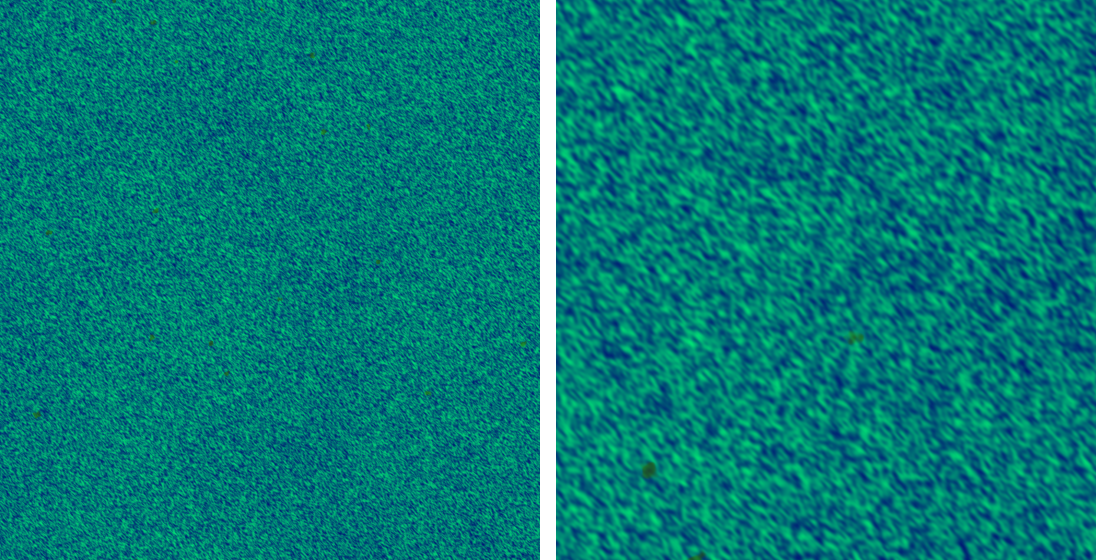
Left, the full canvas; right, a detail of the centre.
Give the GLSL for this texture, as a WebGL 2 fragment shader.

```glsl
#version 300 es
precision highp float;

uniform vec2 u_resolution;
out vec4 fragColor;

const float GRAIN_ROWS = 512.0;
const float SPECK_ROWS = 12.0;
const float MEAN_GREEN = 0.475;
const float GRAIN_CONTRAST = 0.118;
const float CLOUD_CONTRAST = 0.09;
const float BLUE = 0.46;

// Integer hash of a cell, returned in 0..1
float hash(vec2 cell, uint seed) {
    uvec2 q = uvec2(ivec2(cell)) * uvec2(1597u, 3812u + 1u);
    uint n = (q.x ^ (q.y << 9)) + seed * 7919u;
    n = (n ^ (n >> 16)) * 0x7feb352du;
    n = (n ^ (n >> 15)) * 0x846ca68bu;
    n ^= n >> 16;
    return float(n >> 8) / 16777216.0;
}

float valueNoise(vec2 p, uint seed) {
    vec2 cell = floor(p);
    vec2 f = p - cell;
    f = f * f * (3.0 - 2.0 * f);
    float bottom = mix(hash(cell, seed), hash(cell + vec2(1, 0), seed), f.x);
    float top = mix(hash(cell + vec2(0, 1), seed), hash(cell + vec2(1, 1), seed), f.x);
    return mix(bottom, top, f.y);
}

// White noise through a diagonal kernel, scaled to unit deviation
float diagonalGrain(vec2 p, float lengthAlong, float widthAcross, uint seed) {
    vec2 base = floor(p);
    float total = 0.0;
    float power = 0.0;
    for (int y = -2; y <= 2; y++) {
        for (int x = -2; x <= 2; x++) {
            vec2 cell = base + vec2(x, y);
            vec2 d = cell + 0.5 - p;
            float along = (d.x - d.y) * 0.7071 / lengthAlong;
            float across = (d.x + d.y) * 0.7071 / widthAcross;
            float weight = exp(-0.5 * (along * along + across * across));
            weight *= 1.0 - 0.1 * across * across;
            total += weight * (hash(cell, seed) - 0.5);
            power += weight * weight;
        }
    }
    return total * sqrt(12.0 / power);
}

// Broad, faint patches of light and shade, centred on zero
float clouds(vec2 p) {
    float sum = 0.0;
    float amplitude = 0.5;
    for (uint octave = 0u; octave < 3u; octave++) {
        sum += amplitude * (valueNoise(p, 20u + octave) - 0.5);
        p = p * 2.0 + 7.3;
        amplitude *= 0.6;
    }
    return sum;
}

// Coverage of sparse, ragged specks
float specks(vec2 p, float density, float radius) {
    vec2 base = floor(p);
    float cover = 0.0;
    for (int y = -1; y <= 1; y++) {
        for (int x = -1; x <= 1; x++) {
            vec2 cell = base + vec2(x, y);
            vec2 centre = cell + vec2(hash(cell, 31u), hash(cell, 32u));
            float present = step(hash(cell, 33u), density);
            float size = radius * mix(0.7, 1.15, hash(cell, 34u));
            float ragged = (valueNoise(p * 22.0, 35u) - 0.5) * radius;
            float dist = length(p - centre) + ragged;
            cover = max(cover, present * (1.0 - smoothstep(size * 0.5, size * 1.3, dist)));
        }
    }
    return cover;
}

void main() {
    vec2 uv = gl_FragCoord.xy / u_resolution.y;

    // Teal ground: only the green channel varies
    float grain = diagonalGrain(uv * GRAIN_ROWS, 0.9, 0.52, 1u);
    float green = MEAN_GREEN + GRAIN_CONTRAST * grain + CLOUD_CONTRAST * clouds(uv * 5.0);
    vec3 colour = vec3(0.0, clamp(green, 0.08, 0.88), BLUE);

    // Olive specks, which keep some of the grain
    vec3 olive = vec3(0.12, 0.2 + 0.45 * colour.g, 0.14);
    colour = mix(colour, olive, 0.85 * specks(uv * SPECK_ROWS, 0.08, 0.062));

    fragColor = vec4(colour, 1.0);
}
```
